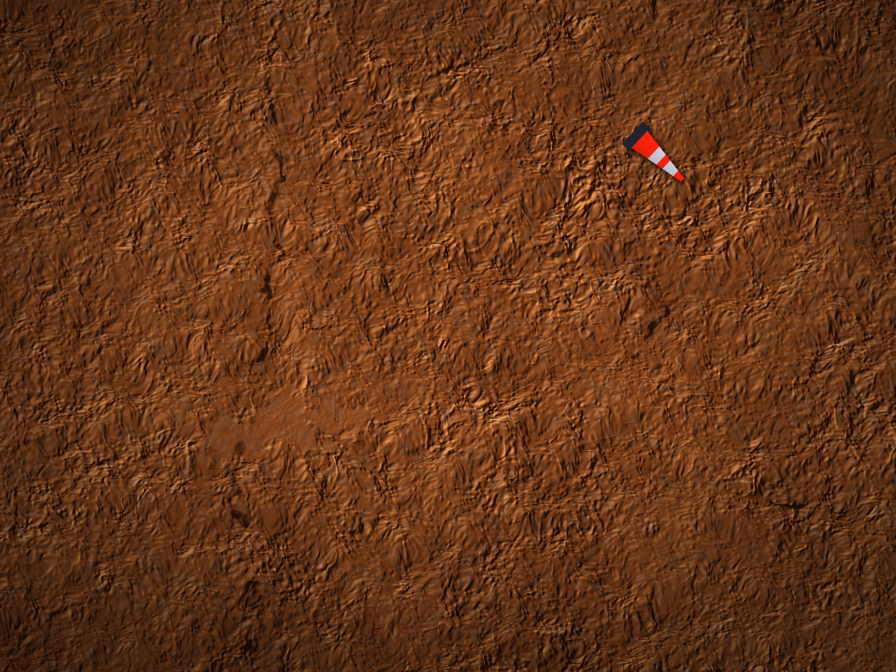
Give the GLSL for this texture, as a Shadertoy shader.

```glsl
// Rough red-brown earth, raking light, with a bare patch and a small fallen traffic cone.

const vec3 PIT = vec3(0.13, 0.055, 0.025);
const vec3 SHADOW = vec3(0.30, 0.14, 0.055);
const vec3 CLAY = vec3(0.46, 0.235, 0.096);
const vec3 SAND = vec3(0.63, 0.365, 0.182);
const vec3 GLINT = vec3(0.83, 0.53, 0.27);
const vec2 LIGHT = vec2(-0.86, 0.51);

float hash(vec2 cell) {
    vec3 q = fract(cell.xyx * vec3(0.1031, 0.1030, 0.0973));
    q += dot(q, q.yzx + 33.33);
    return fract((q.x + q.y) * q.z);
}

float noise(vec2 p) {
    vec2 cell = floor(p), f = fract(p);
    f = f * f * (3.0 - 2.0 * f);
    float low = mix(hash(cell), hash(cell + vec2(1, 0)), f.x);
    float high = mix(hash(cell + vec2(0, 1)), hash(cell + vec2(1, 1)), f.x);
    return mix(low, high, f.y);
}

vec2 rotate(vec2 p, float angle) {
    float c = cos(angle), s = sin(angle);
    return vec2(c * p.x - s * p.y, s * p.x + c * p.y);
}

// Sparse, narrow, curved lips of dried mud.
float lips(vec2 p, float scale) {
    float line = abs(noise(p * scale) + 0.35 * noise(p * scale * 3.1) - 0.67);
    float sparse = smoothstep(0.45, 0.7, noise(p * scale * 0.55 + 60.0));
    return sparse * (1.0 - smoothstep(0.0, 0.12, line));
}

// Layered grain: broad clods first, fine grit last, each layer bent by the one before.
float soilHeight(vec2 p) {
    float height = 0.26 * lips(p, 23.0) + 0.16 * lips(p + 5.0, 47.0);
    float scale = 24.0, weight = 0.8;
    for (int i = 0; i < 4; i++) {
        p = rotate(p, 0.9) + 3.7;
        float layer = noise(p * scale);
        height += weight * layer;
        p += vec2(0.45, -0.3) * layer / scale;
        scale *= 2.12;
        weight *= 0.84;
    }
    return height;
}

// Distance to a segment.
float segment(vec2 p, vec2 a, vec2 b) {
    vec2 along = b - a;
    float t = clamp(dot(p - a, along) / dot(along, along), 0.0, 1.0);
    return length(p - a - along * t);
}

// Broken, wobbling crack from a to b.
float crack(vec2 p, vec2 a, vec2 b, float width) {
    vec2 wobble = vec2(noise(p * 24.0), noise(p * 24.0 + 40.0)) - 0.5;
    wobble += 0.4 * vec2(noise(p * 90.0), noise(p * 90.0 + 40.0)) - 0.2;
    float d = segment(p + wobble * 0.035, a, b);
    float gaps = smoothstep(0.42, 0.62, noise(p * 48.0 + 9.0));
    return gaps * (1.0 - smoothstep(width * 0.3, width, d));
}

vec3 soilColor(float tone) {
    vec3 c = mix(PIT, SHADOW, smoothstep(0.0, 0.27, tone));
    c = mix(c, CLAY, smoothstep(0.2, 0.52, tone));
    c = mix(c, SAND, smoothstep(0.48, 0.8, tone));
    return mix(c, GLINT, smoothstep(0.78, 1.1, tone));
}

float fill(float d, float blur) {
    return 1.0 - smoothstep(-blur, blur, d);
}

// Banded cone lying on its side, from the middle of its base towards its tip.
vec3 paintCone(vec3 ground, vec2 p, vec2 base, vec2 tip, float blur) {
    float size = length(tip - base);
    vec2 axis = (tip - base) / size;
    vec2 q = vec2(dot(p - base, axis), dot(p - base, vec2(-axis.y, axis.x))) / size;
    float soft = blur / size;
    float plate = max(abs(q.x - 0.02) - 0.09, abs(q.y) - 0.24);
    float body = max(abs(q.x - 0.54) - 0.46, abs(q.y) - mix(0.19, 0.035, q.x));
    float bands = fill(abs(q.x - 0.46) - 0.08, soft) + fill(abs(q.x - 0.75) - 0.1, soft);
    vec3 paint = mix(vec3(0.96, 0.13, 0.05), vec3(0.78, 0.76, 0.82), bands);
    vec3 c = mix(ground, PIT * 0.6, 0.6 * fill(body - 0.04, 0.05));
    c = mix(c, vec3(0.13, 0.14, 0.18), fill(plate, soft));
    return mix(c, paint * (1.0 + q.y * 0.6), fill(body, soft));
}

void mainImage(out vec4 fragColor, in vec2 fragCoord) {
    vec2 p = fragCoord / iResolution.y;
    vec2 uv = fragCoord / iResolution.xy;

    // Slope towards the light gives the relief.
    float height = soilHeight(p);
    float relief = height - soilHeight(p + LIGHT * 0.0026);

    // Worn, nearly flat patch with a ragged edge.
    vec2 fromPatch = rotate(p - vec2(0.43, 0.375), -0.4) / vec2(0.11, 0.048);
    float ragged = 1.1 * noise(p * 24.0) + 0.9 * noise(p * 80.0) - 0.85;
    float bare = 0.85 * (1.0 - smoothstep(0.75, 0.95, length(fromPatch) + ragged));

    // Relief strength drifts, with scattered clusters of hard edges.
    float cluster = noise(p * 33.0 + 21.0);
    float rough = mix(0.9, 1.5, noise(p * 7.0 + 5.0)) * (0.75 + 1.2 * cluster * cluster);
    float broad = noise(p * 5.0) + 0.6 * noise(p * 13.0 + 8.0) - 0.8;
    float tone = 0.48 + relief * rough * (1.0 - 0.85 * bare);
    tone += 0.13 * broad + 0.13 * (height - 1.3) * (1.0 - bare) + 0.1 * bare;

    float cracks = crack(p, vec2(0.34, 0.34), vec2(0.38, 0.03), 0.011);
    cracks += crack(p, vec2(0.40, 0.45), vec2(0.41, 0.98), 0.006);
    cracks += crack(p, vec2(0.94, 0.47), vec2(1.0, 0.55), 0.008);
    cracks += crack(p, vec2(1.08, 0.24), vec2(1.26, 0.245), 0.004);
    tone -= 0.35 * min(cracks, 1.0);

    // Light dust, then darkened borders.
    vec3 color = soilColor(tone);
    float dust = smoothstep(0.5, 0.85, noise(p * 85.0 + 31.0));
    color = mix(color, vec3(dot(color, vec3(0.4, 0.5, 0.1))), 0.14 * dust);
    color *= mix(1.1, 0.56, smoothstep(0.15, 0.78, length(uv - vec2(0.52, 0.56))));

    color = paintCone(color, p, vec2(0.946, 0.798), vec2(1.016, 0.732), 0.8 / iResolution.y);
    fragColor = vec4(clamp(color, 0.0, 1.0), 1.0);
}
```
